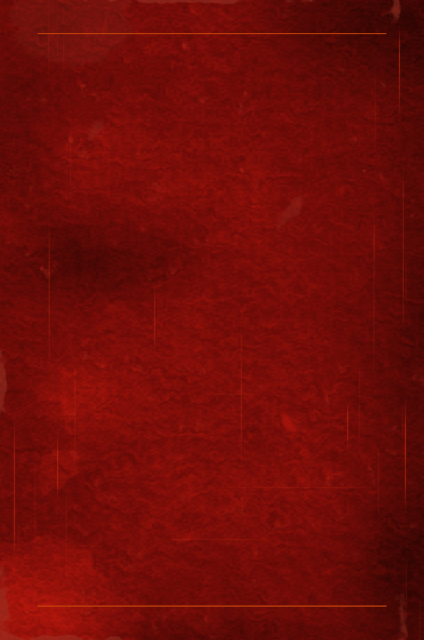
Write a Shadertoy shader that draws this background.

```glsl
const vec3 DEEP = vec3(0.19, 0.02, 0.01);
const vec3 RED = vec3(0.455, 0.045, 0.03);
const vec3 BRIGHT = vec3(0.78, 0.10, 0.05);
const vec3 PALE = vec3(0.62, 0.22, 0.16);
const vec3 RUST = vec3(0.80, 0.17, 0.07);
const vec3 GOLD = vec3(0.78, 0.27, 0.04);
const float BASE_TONE = -0.13;
const float MOTTLE = 0.42;
const float CREASE = 0.20;
const float EMBOSS = 0.45;
const float GRAIN = 0.26;
const float SCRATCH_WIDTH = 0.0011;
const float RULE_WIDTH = 0.0010;
const int FAINT_SCRATCHES = 16;

// x, middle y, half length, strength
const vec4 SCRATCHES[11] = vec4[11](
    vec4(0.116, 0.54, 0.15, 0.32), vec4(0.365, 0.50, 0.06, 0.45),
    vec4(0.569, 0.385, 0.14, 0.32), vec4(0.136, 0.27, 0.06, 0.65),
    vec4(0.956, 0.29, 0.10, 0.65), vec4(0.942, 0.89, 0.08, 0.60),
    vec4(0.951, 0.61, 0.17, 0.35), vec4(0.882, 0.54, 0.15, 0.28),
    vec4(0.034, 0.23, 0.13, 0.55), vec4(0.820, 0.335, 0.04, 0.60),
    vec4(0.177, 0.36, 0.09, 0.28));

float hash(vec2 p) {
    return fract(sin(dot(p, vec2(127.1, 311.7))) * 43758.5453);
}

float noise(vec2 p) {
    vec2 i = floor(p), f = fract(p);
    f = f * f * (3.0 - 2.0 * f);
    return mix(mix(hash(i), hash(i + vec2(1, 0)), f.x),
               mix(hash(i + vec2(0, 1)), hash(i + vec2(1, 1)), f.x), f.y);
}

float fbm(vec2 p) {
    float sum = 0.0, amp = 0.5;
    for (int i = 0; i < 5; i++) {
        sum += amp * noise(p);
        p = mat2(1.6, 1.2, -1.2, 1.6) * p + 7.3;
        amp *= 0.5;
    }
    return sum;
}

// Soft elliptical patch
float blot(vec2 p, vec2 centre, vec2 radius) {
    vec2 d = (p - centre) / radius;
    return exp(-dot(d, d));
}

// Thin line that fades towards both ends
float streak(float across, float along, float halfLength) {
    float w = max(SCRATCH_WIDTH, 0.55 / iResolution.y);
    return exp(-across * across / (w * w)) * smoothstep(1.0, 0.3, abs(along) / halfLength);
}

// Slanted rubbed mark
float smudge(vec2 p, vec2 centre, float angle, vec2 radius, float rough) {
    vec2 d = p - centre;
    d = vec2(cos(angle) * d.x + sin(angle) * d.y, cos(angle) * d.y - sin(angle) * d.x);
    return smoothstep(0.3, 0.9, blot(d, vec2(0), radius) + 1.5 * rough);
}

float ridge(vec2 p) {
    return pow(1.0 - abs(2.0 * noise(p) - 1.0), 12.0);
}

void mainImage(out vec4 fragColor, in vec2 fragCoord) {
    vec2 uv = fragCoord / iResolution.xy;
    float aspect = iResolution.x / iResolution.y;
    vec2 p = vec2(uv.x * aspect, uv.y);
    float cloud = fbm(p * 8.0) - 0.48;
    float rough = fbm(p * 45.0 + 3.0) - 0.48;
    vec2 w = uv + 0.07 * vec2(cloud, rough * 0.4);

    // Broad light and dark areas
    float tone = BASE_TONE + MOTTLE * cloud + 0.16 * rough;
    tone += 0.24 * blot(w, vec2(0.60, 0.65), vec2(0.32, 0.20));
    tone += 0.22 * blot(w, vec2(0.55, 0.22), vec2(0.34, 0.16));
    tone += 0.14 * blot(w, vec2(0.62, 0.43), vec2(0.25, 0.12));
    tone += 0.34 * blot(w, vec2(0.20, 0.38), vec2(0.13, 0.07));
    tone += 0.16 * blot(w, vec2(0.27, 0.76), vec2(0.20, 0.10));
    tone += 0.16 * blot(w, vec2(0.45, 0.93), vec2(0.22, 0.06));
    tone -= 0.46 * blot(w, vec2(0.22, 0.585), vec2(0.20, 0.055));
    tone -= 0.24 * blot(w, vec2(0.04, 0.78), vec2(0.14, 0.12));
    tone -= 0.62 * blot(w, vec2(0.93, 0.97), vec2(0.28, 0.09));
    tone -= 0.50 * blot(w, vec2(1.03, 0.55), vec2(0.15, 0.55));
    tone -= 0.58 * blot(w, vec2(0.98, 0.10), vec2(0.15, 0.12));
    tone -= 0.30 * blot(w, vec2(0.50, 0.00), vec2(0.35, 0.025));

    // Ragged bright stains at the lower left
    float stain = length((uv - vec2(0.09, 0.03)) / vec2(0.22, 0.135)) + 0.7 * rough + 0.3 * cloud;
    tone += smoothstep(1.06, 0.94, stain) * (0.24 + 0.55 * smoothstep(1.0, 0.1, stain));
    tone += 0.22 * smoothstep(0.45, 0.75, blot(uv, vec2(0.13, 0.26), vec2(0.05, 0.04)) + 1.6 * rough);

    // Leather creases and grain
    vec2 q = p * vec2(20.0, 42.0) + 2.0 * vec2(cloud, rough);
    float creases = ridge(q) + 0.7 * ridge(q * 1.9 + 5.0);
    tone += CREASE * creases * mix(0.5, 1.0, smoothstep(0.4, 0.8, uv.y)) * (0.55 + cloud);
    vec2 fine = q * 2.6;
    tone += EMBOSS * (noise(fine) - noise(fine + vec2(0.1, 0.3)));
    tone += GRAIN * (noise(p * vec2(230.0, 320.0)) - 0.5);

    vec3 col = mix(RED, DEEP, clamp(-tone, 0.0, 1.0));
    col = mix(col, BRIGHT, clamp(tone, 0.0, 1.0));

    // Pale stain and rubbed marks
    float wash = length((uv - vec2(0.17, 0.97)) / vec2(0.14, 0.07)) + 0.5 * rough;
    col = mix(col, PALE, 0.15 * smoothstep(1.05, 0.9, wash));
    float marks = smudge(p, vec2(0.145, 0.79), 0.95, vec2(0.034, 0.010), rough)
                + smudge(p, vec2(0.448, 0.662), 0.95, vec2(0.038, 0.011), rough);
    col = mix(col, PALE, 0.26 * marks);
    col = mix(col, BRIGHT, 0.4 * smudge(p, vec2(0.448, 0.342), -1.0, vec2(0.030, 0.009), rough));

    // Worn, torn borders
    float tear = blot(uv, vec2(0.0, 0.39), vec2(0.018, 0.07))
               + blot(uv, vec2(0.0, 0.04), vec2(0.040, 0.08))
               + blot(uv, vec2(0.15, 0.0), vec2(0.20, 0.008))
               + blot(uv, vec2(0.48, 1.0), vec2(0.20, 0.006))
               + blot(uv, vec2(0.935, 1.0), vec2(0.016, 0.05))
               + 0.8 * blot(uv, vec2(0.95, 0.0), vec2(0.022, 0.08));
    col = mix(col, PALE, 0.46 * smoothstep(0.40, 0.80, tear + 1.5 * rough * step(0.05, tear)));

    // Long scratches, then faint ones along both sides
    float wear = 0.0;
    for (int i = 0; i < 11; i++) {
        vec4 s = SCRATCHES[i];
        wear += s.w * streak((uv.x - s.x) * aspect, uv.y - s.y, s.z);
    }
    for (int i = 0; i < FAINT_SCRATCHES; i++) {
        float id = float(i), inset = 0.18 * hash(vec2(id, 1.0));
        float x = mod(id, 2.0) < 0.5 ? inset : 1.0 - inset;
        wear += 0.15 * streak((uv.x - x) * aspect, uv.y - hash(vec2(id, 2.0)), 0.03 + 0.07 * hash(vec2(id, 3.0)));
    }
    wear += 0.22 * streak(uv.y - 0.238, uv.x - 0.71, 0.24);
    wear += 0.20 * streak(uv.y - 0.157, uv.x - 0.50, 0.17);
    wear += 0.26 * streak(uv.y - 0.384, uv.x - 0.545, 0.07);
    col = mix(col, RUST, clamp(wear * (0.8 + rough), 0.0, 0.8));

    // Gold rules at top and bottom
    float ruleY = min(abs(uv.y - 0.9475), abs(uv.y - 0.0530));
    float px = 1.0 / iResolution.y;
    float rule = smoothstep(RULE_WIDTH + 0.5 * px, RULE_WIDTH - 0.5 * px, ruleY);
    rule *= smoothstep(0.413, 0.410, abs(uv.x - 0.5));
    col = mix(col, GOLD, 0.85 * rule);

    fragColor = vec4(col, 1.0);
}
```
